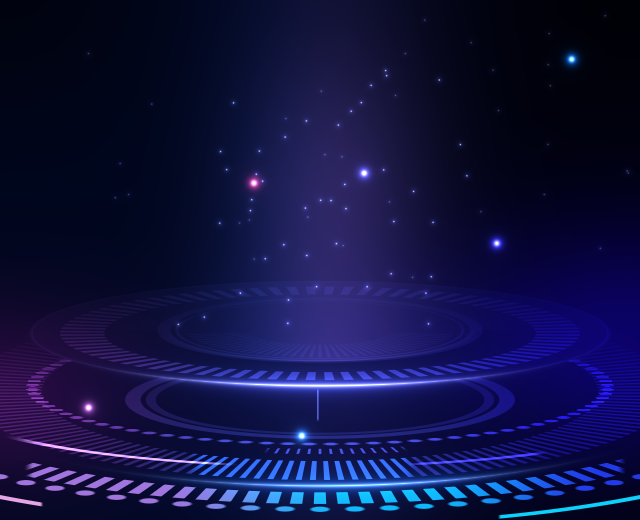
Write a Shadertoy shader that draws this background.

```glsl
// A night-blue stage: a violet light beam rises from tilted neon rings.
// Flattened polar coordinates give bands, ticks and dots; glows and hashed
// stars are added. Units: canvas heights, x = 0 at the centre.

const float TAU = 6.2831853;

vec2 hash2(float n) {
    return fract(sin(vec2(n * 12.99, n * 78.23) + 1.7) * 43758.5);
}

float pool(vec2 p, float x, float y, float w, float h) {
    vec2 d = (p - vec2(x, y)) / vec2(w, h);
    return exp(-dot(d, d));
}

// Window with soft ends
float span(float x, float a, float b, float s) {
    return smoothstep(a - s, a + s, x) * (1.0 - smoothstep(b - s, b + s, x));
}

// Tilted disc: radius, turn, radial softness, angular softness
vec4 tilted(vec2 p, float height, float tilt, float px) {
    vec2 q = vec2(p.x, (p.y - height) / tilt);
    float r = length(q) + 1e-4;
    vec2 soft = vec2(length(vec2(q.x, q.y / tilt)), length(vec2(q.y, q.x / tilt)) / (TAU * r));
    return vec4(r, atan(q.y, q.x) / TAU, px * soft / r + 1e-5);
}

float band(vec4 g, float a, float b) {
    return clamp((g.x - a) / g.z + 0.5, 0.0, 1.0) * clamp((b - g.x) / g.z + 0.5, 0.0, 1.0);
}

// Band cut into radial bars
float ticks(vec4 g, float a, float b, float count, float duty) {
    float c = abs(fract(g.y * count) - 0.5);
    return band(g, a, b) * clamp((duty * 0.5 - c) / (g.w * count) + 0.5, 0.0, 1.0);
}

float dots(vec4 g, float radius, float count, float size) {
    float along = (fract(g.y * count) - 0.5) * TAU / count * radius;
    return clamp((size - length(vec2(along, g.x - radius))) / g.z + 0.5, 0.0, 1.0);
}

// Bright core and wide halo
vec3 spark(vec2 p, float x, float y, vec3 tint) {
    float d = length(p - vec2(x, y)) / 0.0088;
    return 0.9 * exp(-d * d * 3.0) + tint * (0.8 * exp(-d * d * 0.6) + 0.3 * exp(-d * 0.75));
}

// White core in a coloured haze
vec3 lightArc(vec4 g, float radius, float px, vec3 tint) {
    float t = abs(g.x - radius) / g.z * px;
    return 0.9 * exp(-t * 420.0) + tint * (0.75 * exp(-t * 130.0) + 0.25 * exp(-t * 38.0));
}

void mainImage(out vec4 fragColor, in vec2 fragCoord) {
    float px = 1.0 / iResolution.y;
    vec2 p = (fragCoord - vec2(0.5 * iResolution.x, 0)) * px;
    vec4 top = tilted(p, 0.359, 0.18, px), hole = tilted(p, 0.365, 0.2, px);
    vec4 mid = tilted(p, 0.231, 0.2, px), low = tilted(p, 0.255, 0.197, px);
    vec4 fan = tilted(p, 0.247, 0.25, px), base = tilted(p, 0.288, 0.278, px);

    // Night sky with side glows
    vec3 col = mix(vec3(0, 0.022, 0.11), vec3(0, 0.004, 0.05), smoothstep(-0.1, 0.5, p.x));
    col *= 1.0 - 0.5 * smoothstep(0.6, 1.05, p.y) * smoothstep(0.15, 0.6, abs(p.x));
    col += vec3(0.04, 0, 0.34) * pool(p, 0.6, 0.34, 0.36, 0.22);
    col += vec3(0.16, 0.015, 0.12) * pool(p, -0.64, 0.24, 0.26, 0.17);
    col += vec3(0.02, 0.02, 0.09) * pool(p, 0.0, 0.2, 0.6, 0.25);

    // Beam standing in the hole of the top disc
    float standing = max(step(0.365, p.y), band(hole, -1.0, 0.3));
    float power = (1.0 - 0.65 * smoothstep(0.6, 1.05, p.y)) * mix(0.22, 1.0, standing);
    vec3 beam = mix(vec3(0.1, 0.12, 0.28), vec3(0.18, 0.13, 0.28), smoothstep(-0.2, 0.05, p.x));
    col += beam * power * pool(p, 0.01, p.y, 0.19, 1.0);

    // Tints from rose on the left to blue on the right
    vec3 dim = mix(vec3(0.42, 0.2, 0.5), vec3(0.3, 0.33, 0.85), smoothstep(-0.5, -0.1, p.x));
    dim = mix(dim, vec3(0.14, 0.1, 0.8), smoothstep(0.15, 0.5, p.x));
    vec3 neon = mix(vec3(0.66, 0.48, 0.9), vec3(0.06, 0.74, 1), smoothstep(-0.32, 0.06, p.x));
    neon = mix(neon, vec3(0.14, 0.24, 0.95), smoothstep(0.2, 0.55, p.x));

    // Top disc
    float disc = band(top, -1.0, 0.56);
    float ring = 0.8 * ticks(top, 0.415, 0.5, 84.0, 0.5) + 0.3 * band(top, 0.552, 0.556);
    ring += 0.3 * band(hole, 0.288, 0.313) + 0.3 * band(hole, 0.272, 0.278);
    ring += 0.2 * ticks(hole, 0.14, 0.26, 90.0, 0.45) * step(p.y, 0.36);
    col += dim * (0.05 * disc + ring * mix(0.6, 0.13, smoothstep(0.26, 0.41, p.y)));

    // Lower rings, hidden by the disc and fading to the back
    float shown = (1.0 - disc) * (1.0 - smoothstep(0.2, 0.38, p.y));
    float wheel = 0.3 * band(mid, 0.345, 0.375) + 0.2 * band(mid, 0.316, 0.335);
    wheel += 0.8 * dots(low, 0.553, 84.0, 0.013);
    wheel += 0.8 * ticks(low, 0.6, 0.65, 190.0, 0.25) * span(p.x, -0.1, 0.16, 0.01);
    vec3 blade = mix(dim * 0.4, vec3(0.17, 0.38, 0.85), span(p.x, -0.24, 0.17, 0.02));
    col += shown * (dim * wheel + blade * ticks(fan, 0.535, 0.68, 156.0, 0.42));
    vec3 streak = vec3(0.85, 0.65, 0.95) * span(p.x, -0.56, -0.2, 0.05);
    streak += vec3(0.25, 0.22, 1) * span(p.x, 0.185, 0.42, 0.02);
    col += streak * band(low, 0.76, 0.78) * step(p.y, 0.255);

    // Bright base ring and outer rim
    float fore = 1.0 - smoothstep(0.1, 0.16, p.y);
    float bright = ticks(base, 0.845, 0.925, 126.0, 0.52) * span(p.x, -0.56, 0.58, 0.01);
    col = mix(col, neon, (bright + dots(base, 0.962, 90.0, 0.018)) * fore * 0.95);
    float rim = band(base, 1.06, 1.083) * (1.0 - span(p.x, -0.535, 0.345, 0.004));
    col = mix(col, p.x < 0.0 ? vec3(0.9, 0.65, 0.9) : vec3(0.05, 0.82, 0.98), rim * fore);

    // Arcs of light
    col += lightArc(top, 0.56, px, vec3(0.3, 0.35, 0.95)) * step(p.y, 0.359) * pool(p, 0.0, p.y, 0.24, 1.0);
    col += lightArc(base, 0.8, px, vec3(0.05, 0.45, 1)) * fore * pool(p, 0.06, p.y, 0.25, 1.0) * 0.8;

    // Small stars, most of them gathered in the beam
    for (int i = 0; i < 76; i++) {
        vec2 h = hash2(float(i) + 3.0), g = hash2(float(i) + 131.0);
        float near = step(0.4, g.x), x = mix(h.x * 1.2 - 0.6, (h.x + g.y - 1.0) * 0.32, near);
        float d = length(p - vec2(x, mix(0.45, 0.37, near) + 0.53 * h.y));
        col += vec3(0.5, 0.55, 1) * (exp(-d * d * 4.5e5) + 0.3 * exp(-d * 300.0)) * (0.35 + 0.65 * near);
    }

    // Large stars and flares
    col += spark(p, 0.484, 0.886, vec3(0, 0.4, 0.85)) + spark(p, 0.34, 0.532, vec3(0.2, 0.2, 0.95));
    col += spark(p, 0.085, 0.667, vec3(0.3, 0.3, 0.85)) + spark(p, -0.127, 0.648, vec3(0.75, 0.15, 0.4));
    col += spark(p, -0.445, 0.216, vec3(0.6, 0.3, 0.6)) + spark(p, -0.035, 0.162, vec3(0.15, 0.5, 0.9));
    col += vec3(0.4, 0.45, 0.8) * span(p.x, -0.005, -0.003, 0.001) * span(p.y, 0.192, 0.25, 0.004);
    fragColor = vec4(min(col, 1.0), 1);
}
```
